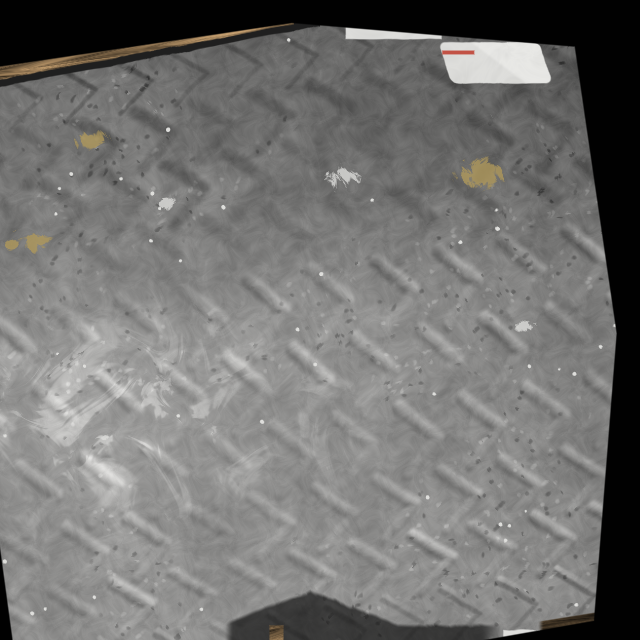
Reproduce this texture procedurally as a WebGL 2 fragment shader.

```glsl
#version 300 es
precision highp float;
uniform vec2 u_resolution;
out vec4 fragColor;

#define ROW_DENSITY 9.88
#define ROW_SLOPE 0.155
#define ROW_STAGGER 0.0306
#define COLUMN_PITCH 0.1
#define RIDGE_WIDTH 0.0125
#define RELIEF 0.15
#define WEAR 0.085
#define GRIT_SCALE 75.0
#define SOFT 0.0015

const vec3 WHITE = vec3(0.87, 0.87, 0.86);
const vec3 OCHRE = vec3(0.69, 0.60, 0.36);
const vec3 TIMBER = vec3(0.62, 0.50, 0.35);
const vec3 VOID = vec3(0.005);

// Convex rim of the mat, clockwise
const vec2 RIM[7] = vec2[7](vec2(-0.1, 0.881), vec2(0.456, 0.964), vec2(0.898, 0.927),
  vec2(0.9635, 0.479), vec2(0.928, 0.03), vec2(0.7, -0.01), vec2(0.021, -0.01));
// Stains: centre and radius; the first four are ochre, the rest white
const vec3 STAINS[8] = vec3[8](vec3(0.143, 0.783, 0.013), vec3(0.748, 0.726, 0.026),
  vec3(0.055, 0.623, 0.016), vec3(0.02, 0.615, 0.009), vec3(0.26, 0.683, 0.011),
  vec3(0.54, 0.727, 0.019), vec3(0.82, 0.489, 0.013), vec3(0.163, 0.315, 0.008));

float hash(vec2 p) { return fract(sin(dot(p, vec2(127.1, 311.7))) * 43758.5); }

// Layered, warped sines
float waves(vec2 p) {
  float sum = 0.0, amp = 0.6;
  for (int i = 0; i < 5; i++) {
    p = mat2(0.8, 0.6, -0.6, 0.8) * p * 1.7 + 1.2 * sin(p.yx * 1.1) + 2.3;
    sum += amp * sin(p.x) * cos(p.y);
    amp *= 0.68;
  }
  return sum;
}

// Cellular noise: nearest distance and the random value of that cell
vec2 cells(vec2 p) {
  vec2 id = floor(p), best = vec2(9.0, 0.0);
  for (int j = -1; j <= 1; j++)
    for (int i = -1; i <= 1; i++) {
      vec2 c = id + vec2(i, j);
      float d = length(c + vec2(hash(c), hash(c + 17.3)) - p);
      if (d < best.x) best = vec2(d, hash(c + 41.7));
    }
  return best;
}

float segment(vec2 p, vec2 b) { return length(p - b * clamp(dot(p, b) / dot(b, b), 0.0, 1.0)); }

float box(vec2 p, vec2 size) {
  vec2 q = abs(p) - size;
  return length(max(q, 0.0)) + min(max(q.x, q.y), 0.0);
}

float fill(float d) { return smoothstep(SOFT, -SOFT, d); }

// Row coordinate, counted downwards, with wider rows in the middle
float rowAt(vec2 p) {
  float t = (0.941 - p.y + ROW_SLOPE * (p.x - 0.625)) * ROW_DENSITY;
  return t + 0.23 * sin(t * 0.7);
}

// Height of the right-pointing chevrons
float tread(vec2 p) {
  float n = rowAt(p), height = 0.0;
  for (int j = -1; j <= 1; j++) {
    float row = floor(n + 0.5) + float(j);
    float pitch = COLUMN_PITCH - 0.0006 * (row - 4.8) * (row - 4.8);
    float x = p.x - 0.67 + ROW_STAGGER * row;
    float width = RIDGE_WIDTH * (row < 0.5 || row > 8.5 ? 0.55 : row < 3.5 ? 1.35 : 1.0);
    for (int i = 0; i <= 1; i++) {
      float column = ceil(x / pitch) - float(i);
      vec2 q = vec2(x - column * pitch, (row - n) * 0.1);
      float strength = 0.6 + 0.4 * hash(vec2(column, row));
      float upper = smoothstep(width, width * 0.15, segment(q, vec2(-0.06, 0.05)));
      float lower = smoothstep(width, width * 0.15, segment(q, vec2(-0.046, -0.05)));
      height = max(height, strength * max(upper, 0.75 * lower));
    }
  }
  return height;
}

float rim(vec2 p) {
  float d = -9.0;
  for (int i = 0; i < 7; i++) {
    vec2 a = RIM[i], e = normalize(RIM[(i + 1) % 7] - a);
    d = max(d, dot(p - a, vec2(-e.y, e.x)));
  }
  return d;
}

void main() {
  vec2 p = gl_FragCoord.xy / u_resolution;
  float broad = waves(p * 5.0), mid = waves(p * 22.0), fine = waves(p * 95.0);

  // Rubber: darker above and to the right, dusty at lower left
  float shade = mix(0.42, 0.565, smoothstep(0.95, 0.4, p.y)) - 0.06 * smoothstep(0.45, 0.95, p.x);
  shade += WEAR * (0.45 * broad + 0.4 * mid + 0.35 * fine);
  vec2 dust = (p - vec2(0.2, 0.34)) / vec2(0.24, 0.13);
  shade += exp(-dot(dust, dust)) * (0.05 + 0.13 * smoothstep(0.1, 0.5, mid + 0.4 * broad));

  // Tread: dark grooves at both ends, lit ridges in the middle
  vec2 warped = p + 0.0022 * vec2(mid, waves(p.yx * 20.0));
  float n = rowAt(p), height = tread(warped);
  float slope = height - tread(warped + vec2(0.004, 0.008));
  float lit = smoothstep(2.8, 4.2, n) * smoothstep(8.9, 8.2, n);
  float worn = 0.7 + 0.4 * broad;
  shade += worn * (RELIEF * slope + height * mix(-0.12, 0.065, lit));

  // Grit: chips and pale flecks
  vec2 chip = cells(p * GRIT_SCALE + 0.6 * mid), fleck = cells(p * 38.0 + 5.0);
  float rough = smoothstep(-0.3, 0.5, broad + 0.4 * mid);
  shade += rough * step(0.72, chip.y) * smoothstep(0.38, 0.1, chip.x) * (chip.y > 0.87 ? 0.09 : -0.13);
  vec3 color = vec3(shade) * vec3(1.0, 0.998, 0.99);
  color = mix(color, WHITE, step(0.965, fleck.y) * smoothstep(0.15, 0.06, fleck.x + 0.05 * fine));

  // Splashed stains
  for (int i = 0; i < 8; i++) {
    vec2 q = (p - STAINS[i].xy) * vec2(0.8, 1.2);
    float d = length(q) / STAINS[i].z + 0.6 * mid + 0.55 * fine;
    color = mix(color, i < 4 ? OCHRE : WHITE, 0.8 * smoothstep(1.0, 0.55, d));
  }

  // Cast shadow on the lower edge
  float crest = max(0.075 - 0.38 * abs(p.x - 0.485), 0.023) + 0.003 * mid;
  float shadow = smoothstep(0.004, -0.004, p.y - crest) * smoothstep(0.35, 0.365, p.x) * smoothstep(0.79, 0.75, p.x);
  color *= 1.0 - 0.6 * shadow;

  // Timber strip and its dark gap along the upper left and lower right
  float depth = 0.896 + 0.149 * p.x - p.y, taper = max(0.0, 1.0 - p.x / 0.5);
  float strip = 0.021 * taper + 0.002 * mid;
  vec3 timber = TIMBER * (0.85 + 0.4 * waves(vec2(p.x * 12.0, depth * 180.0)));
  color = mix(color, vec3(0.12), fill(depth - strip - 0.011) * step(p.x, 0.5));
  color = mix(color, timber, fill(depth - strip) * step(p.x, 0.46));
  float base = p.y - 0.03 - 0.16 * (p.x - 0.85);
  color = mix(color, timber * 0.4, fill(base) * smoothstep(0.84, 0.85, p.x));
  color = mix(color, timber * 0.8, fill(box(p - vec2(0.432, 0.008), vec2(0.011, 0.015))));
  color = mix(color, WHITE, fill(box(p - vec2(0.815, 0.006), vec2(0.028, 0.009)) + 0.002 * mid));

  // Torn paper near the top with a red streak
  vec2 sheet = p - vec2(0.774, 0.902);
  sheet.x += 0.33 * sheet.y;
  float paper = min(box(sheet, vec2(0.068, 0.021)) - 0.011, box(p - vec2(0.615, 0.954), vec2(0.075, 0.015)));
  float fold = 0.04 * smoothstep(0.0, 0.01, sheet.x + sheet.y) - 0.03 * abs(mid);
  color = mix(color, WHITE + fold, fill(paper + 0.001 * mid));
  color = mix(color, vec3(0.76, 0.32, 0.27), fill(box(p - vec2(0.716, 0.918), vec2(0.025, 0.003))));

  fragColor = vec4(mix(VOID, clamp(color, 0.0, 1.0), fill(rim(p))), 1.0);
}
```
